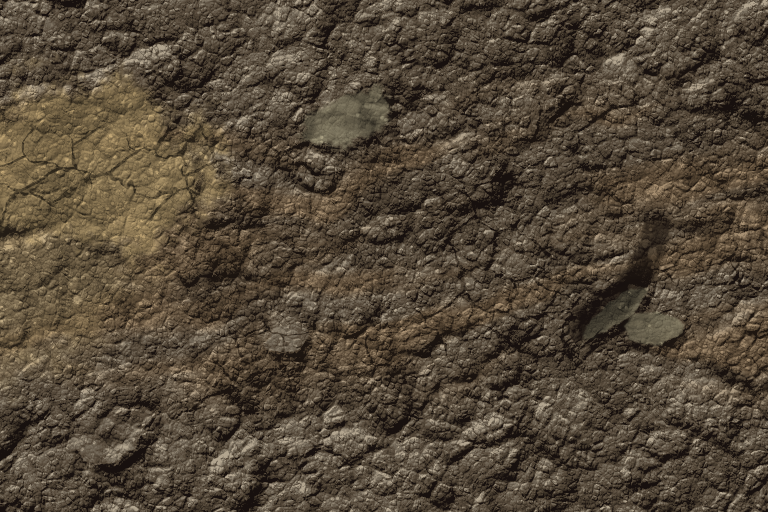
Reproduce this texture procedurally as a WebGL 1 fragment shader.

```glsl
precision highp float;
// Cut bank of cracked clay soil: crumbly clods, tilted strata, an ochre patch and stones.
// Octaves of cellular noise form a height field lit from above; layered sines bend it
// and place the zones. The resulting tone is looked up in an earth colour ramp.
uniform vec2 u_resolution;
#define SHADOW vec3(0.13, 0.10, 0.08)
#define UMBER vec3(0.26, 0.22, 0.17)
#define SOIL vec3(0.35, 0.30, 0.24)
#define GREY vec3(0.44, 0.40, 0.34)
#define PALE vec3(0.64, 0.59, 0.51)
#define OCHRE vec3(0.49, 0.42, 0.29)
#define RUST vec3(0.36, 0.28, 0.19)
#define SLATE vec3(0.42, 0.40, 0.32)
#define LUMP_SCALE 7.0
#define RELIEF 0.16
#define CRACK_WIDTH 0.09
#define LIGHT_STEP vec2(-0.0012, 0.0028)

vec2 hash2(vec2 c) {
  vec3 a = fract(c.xyx * vec3(0.1031, 0.1030, 0.0973));
  a += dot(a, a.yzx + 33.33);
  return fract((a.xx + a.yz) * a.zy);
}
mat2 turn(float angle) {
  float c = cos(angle), s = sin(angle);
  return mat2(c, -s, s, c);
}
// Layered sines, roughly -1 to 1.
float waves(vec2 p) {
  float sum = 0.0, amp = 0.5;
  for (int i = 0; i < 5; i++) {
    p = mat2(0.8, 0.6, -0.6, 0.8) * p * 1.7 + 1.3;
    sum += amp * sin(p.x + 1.5 * sin(p.y));
    amp *= 0.6;
  }
  return sum;
}
// Cellular noise: nearest distance, gap to the second nearest, cell id.
vec3 cells(vec2 p) {
  vec2 base = floor(p), f = fract(p);
  float near = 8.0, second = 8.0, id = 0.0;
  for (int k = 0; k < 9; k++) {
    vec2 o = vec2(mod(float(k), 3.0), floor(float(k) / 3.0 + 0.01)) - 1.0;
    vec2 h = hash2(base + o + 70.0);
    float d = length(o + h - f);
    second = min(second, max(near, d));
    if (d < near) id = fract(h.x * 17.3 + h.y * 31.7);
    near = min(near, d);
  }
  return vec3(near, second - near, id);
}
// Crumbly ground: x is height, y is openness; only some clods stand out.
vec2 ground(vec2 p, float coarse) {
  vec2 sum = vec2(0.0);
  float scale = LUMP_SCALE;
  for (int i = 0; i < 6; i++) {
    vec3 c = cells(p * scale);
    float rise = smoothstep(0.0, 0.4, c.y);
    float lump = 0.4 * (1.0 - c.x * c.x) + 0.4 * c.z * c.z * rise;
    sum += vec2(lump * (i < 3 ? coarse : 1.0) / scale, (1.0 - c.z * (1.0 - rise)) / 6.0);
    p = turn(0.7) * p + 3.1;
    scale *= 1.9;
  }
  return sum;
}
// Ragged ellipse mask with a rim of the given softness.
float blob(vec2 p, vec2 centre, vec2 radius, float angle, float soft) {
  float d = length(turn(angle) * (p - centre) / radius);
  d += 0.25 * waves(p * 17.0) + 0.12 * waves(p * 60.0);
  return 1.0 - smoothstep(1.0 - soft, 1.0 + soft, d);
}
// Smooth objects in the bank: x is clay slabs, y is stones.
vec2 solids(vec2 p) {
  float slab = blob(p, vec2(0.68, 0.765), vec2(0.1, 0.045), 0.35, 0.15);
  slab = max(slab, blob(p, vec2(1.19, 0.38), vec2(0.08, 0.022), 0.65, 0.1));
  slab = max(slab, blob(p, vec2(1.28, 0.36), vec2(0.06, 0.03), 0.1, 0.1));
  float stone = blob(p, vec2(0.205, 0.14), vec2(0.06, 0.045), 0.2, 0.06);
  return vec2(slab, max(stone, blob(p, vec2(0.557, 0.335), vec2(0.042, 0.03), 0.5, 0.06)));
}
vec3 earth(float t) {
  vec3 c = mix(SHADOW, UMBER, clamp((t - 0.08) / 0.22, -0.3, 1.0));
  c = mix(c, SOIL, clamp((t - 0.3) / 0.2, 0.0, 1.0));
  c = mix(c, GREY, clamp((t - 0.5) / 0.2, 0.0, 1.0));
  return mix(c, PALE, clamp((t - 0.7) / 0.28, 0.0, 1.3));
}
void main() {
  vec2 p = gl_FragCoord.xy / u_resolution * vec2(1.5, 1.0);
  vec2 bent = p + 0.006 * vec2(waves(p * 9.0), waves(p * 9.0 + 7.0));
  float broad = waves(p * 3.0), band = p.y + 0.06 * broad;
  // Zones: strata, ochre clay, slabs, stones with their shade, and a curved gash.
  float strata = smoothstep(0.2, 0.36, band) * (1.0 - smoothstep(0.7, 0.86, band));
  float clay = blob(p, vec2(0.16, 0.67), vec2(0.25, 0.17), -0.1, 0.25);
  clay = max(clay, 0.6 * blob(p, vec2(0.06, 0.46), vec2(0.22, 0.16), 0.4, 0.5));
  vec2 solid = solids(p), above = solids(p + vec2(-0.008, 0.018));
  float shade = max(above.x, above.y) * (1.0 - max(solid.x, solid.y));
  float arc = abs(length(p - vec2(1.03, 0.6)) - 0.255) + 0.006 * broad;
  float gash = (1.0 - smoothstep(0.018, 0.036, arc))
    * smoothstep(1.09, 1.14, p.x) * (1.0 - smoothstep(0.55, 0.6, p.y));
  // Lit relief, flatter on clay and smooth faces.
  vec2 here = ground(bent, 1.0 - 0.3 * strata);
  float slope = here.x - ground(bent + LIGHT_STEP, 1.0 - 0.3 * strata).x;
  float flatness = max(max(0.65 * solid.x, 0.4 * solid.y), max(0.4 * clay, 0.7 * gash));
  float relief = RELIEF * slope / length(LIGHT_STEP) + 0.8 * (here.y - 0.8);
  float hollow = smoothstep(0.3, 0.75, waves(p * 10.0 + 2.0)) * (1.0 - clay);
  float tone = 0.44 + relief * (1.0 - flatness) - 0.15 * hollow;
  // Tilted beds and broken cracks.
  float bed = waves(vec2(p.x * 3.0, (p.y - 0.22 * p.x) * 18.0 + broad));
  tone += 0.06 * broad + 0.08 * waves(p * 8.0 + 4.0) + 0.07 * bed * strata * (1.0 - clay);
  float gap = cells(bent * vec2(11.0, 15.0) + 0.2 * waves(p * 20.0)).y;
  float crack = 1.0 - smoothstep(0.3 * CRACK_WIDTH, CRACK_WIDTH, gap);
  tone -= 0.34 * crack * smoothstep(0.0, 0.3, waves(p * 5.0 + 9.0)) * strata;
  // Scattered pebbles and pale flecks.
  vec3 pebble = cells(bent * 34.0 + 5.0), fleck = cells(bent * 105.0);
  tone += 0.18 * step(0.92, pebble.z) * (1.0 - smoothstep(0.25, 0.42, pebble.x));
  tone += 0.25 * step(0.92, fleck.z) * (1.0 - smoothstep(0.2, 0.5, fleck.x));
  tone += 0.16 * solid.y + 0.1 * solid.x + 0.09 * clay - 0.3 * (gash + shade);
  // Colour by zone.
  float gain = 0.4 + 1.25 * clamp(tone, 0.0, 1.0);
  float rust = strata * smoothstep(-0.4, 0.7, bed + 0.4 * broad) * (1.0 - solid.y);
  vec3 color = mix(earth(tone), RUST * gain, 0.5 * rust);
  color = mix(color, OCHRE * gain, 0.85 * clay);
  float streak = waves(turn(0.6) * p * vec2(12.0, 60.0));
  gl_FragColor = vec4(mix(color, SLATE * (gain + 0.1 * streak), 0.7 * solid.x), 1.0);
}
```
